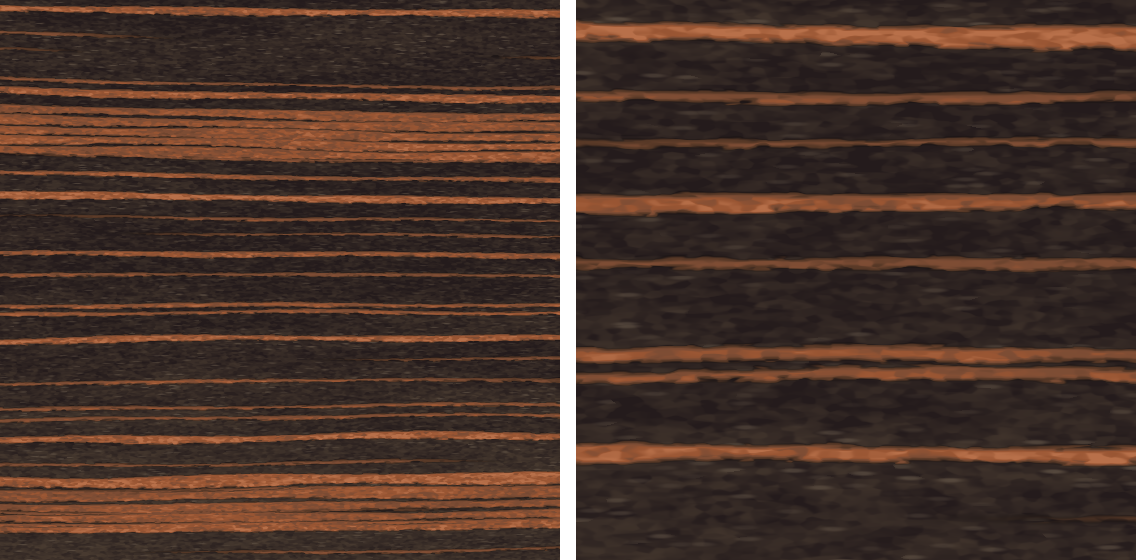
Left, the full canvas; right, a detail of the centre.
A WebGL 2 fragment shader for this texture:

```glsl
#version 300 es
precision highp float;

// Dark striped veneer: near-black ground crossed by glowing horizontal veins.
// Veins are scattered singly and in two dense bundles, swayed by layered sines;
// stretched cellular noise supplies the fibres, ragged edges and pale flecks.

uniform vec2 u_resolution;
out vec4 fragColor;

const vec3 EBONY  = vec3(0.140, 0.105, 0.108);
const vec3 UMBER  = vec3(0.270, 0.218, 0.180);
const vec3 BROWN  = vec3(0.340, 0.220, 0.150);
const vec3 RUST   = vec3(0.490, 0.300, 0.205);
const vec3 COPPER = vec3(0.600, 0.335, 0.200);
const vec3 AMBER  = vec3(0.720, 0.440, 0.290);
const vec3 FLECK  = vec3(0.400, 0.345, 0.290);

float hash(vec2 p) {
  vec3 q = fract(vec3(p.xyx) * vec3(0.1031, 0.1030, 0.0973));
  q += dot(q, q.yzx + 33.33);
  return fract((q.x + q.y) * q.z);
}

// Cellular noise: x = smoothly blended cell values, y = distance to the
// nearest cell point, z = random value of that nearest cell.
vec3 cells(vec2 p) {
  vec2 base = floor(p);
  float total = 0.0, sum = 0.0, nearest = 9.0, id = 0.0;
  for (int j = -1; j <= 1; j++) {
    for (int i = -1; i <= 1; i++) {
      vec2 cell = base + vec2(i, j);
      vec2 point = cell + vec2(hash(cell), hash(cell + 57.0));
      float value = hash(cell + 113.0);
      float d2 = dot(p - point, p - point);
      float weight = exp(-7.0 * d2);
      sum += weight * value;
      total += weight;
      if (d2 < nearest) { nearest = d2; id = value; }
    }
  }
  return vec3(sum / max(total, 1e-5), sqrt(nearest), id);
}

// Bends the grain: falling to the right above, almost level below.
float sway(vec2 p) {
  float tilt = 0.020 * smoothstep(0.45, 0.80, p.y) - 0.005;
  return p.y + tilt * p.x
       + 0.0024 * sin(4.1 * p.x + 7.0 * p.y)
       + 0.0012 * sin(9.7 * p.x - 17.0 * p.y + 1.3);
}

// One vein with a slowly varying centre line and thickness.
float vein(float x, float y, float centre, float halfWidth, float seed, float soft) {
  float middle = centre + 0.0010 * sin(x * (5.0 + 6.0 * seed) + 40.0 * seed);
  float w = halfWidth * (0.95 + 0.20 * sin(x * (7.0 + 5.0 * seed) + 91.0 * seed));
  return 1.0 - smoothstep(w - soft, w + soft, abs(y - middle));
}

// Single veins, one per jittered row; the finest fade in and out.
float scatteredVeins(float x, float y, float rows, float soft) {
  float heat = 0.0;
  for (float i = 0.0; i < rows; i++) {
    float seed = hash(vec2(i, 7.0));
    float size = hash(vec2(i, 23.0));
    float centre = (i + 0.15 + 0.7 * seed) / rows;
    float halfWidth = mix(0.0023, 0.0085, size * size);
    float patchy = smoothstep(-0.6, 0.5, sin(x * (2.0 + 2.0 * seed) + 60.0 * seed));
    float strength = mix(patchy, 1.0, smoothstep(0.10, 0.40, size));
    strength *= 0.62 + 0.36 * size;
    heat = max(heat, strength * vein(x, y, centre, halfWidth, seed, soft));
  }
  return heat;
}

// Closely packed broad veins separated by thin dark seams.
float bundle(float x, float y, float centre, float spacing, float seed, float soft) {
  float heat = 0.0;
  for (float i = -2.0; i < 2.5; i++) {
    float r = hash(vec2(i + 9.5, seed));
    float size = hash(vec2(i + 9.5, seed + 31.0));
    float middle = centre + spacing * (i + 0.3 * (r - 0.5));
    float halfWidth = spacing * mix(0.32, 0.50, size);
    heat = max(heat, (0.72 + 0.22 * r) * vein(x, y, middle, halfWidth, r, soft));
  }
  return heat;
}

vec3 veinColour(vec3 ground, float heat) {
  vec3 c = mix(ground, BROWN, smoothstep(0.05, 0.32, heat));
  c = mix(c, RUST, smoothstep(0.32, 0.62, heat));
  c = mix(c, COPPER, smoothstep(0.62, 0.82, heat));
  return mix(c, AMBER, smoothstep(0.80, 1.04, heat));
}

void main() {
  vec2 p = gl_FragCoord.xy / u_resolution.y;
  float soft = max(0.0023, 0.9 / u_resolution.y);
  float y = sway(p);

  // Fibres at three scales, all stretched along the grain
  vec2 along = vec2(p.x, y);
  float broad = cells(along * vec2(2.5, 30.0)).x;
  float fibre = smoothstep(0.15, 0.85, cells(along * vec2(42.0, 210.0) + 11.0).x);
  float speck = cells(along * vec2(130.0, 300.0) + 37.0).x;
  vec3 dash = cells(along * vec2(42.0, 230.0) + 71.0);

  // Ground, paler towards the bottom
  float pale = 0.30 * fibre + 0.38 * broad + 0.55 * (speck - 0.5)
             + 0.32 * (1.0 - smoothstep(0.05, 0.50, p.y));
  vec3 ground = mix(EBONY, UMBER, clamp(pale, 0.0, 1.1));
  float fleck = smoothstep(0.74, 0.95, dash.z) * (1.0 - smoothstep(0.10, 0.45, dash.y));
  ground = mix(ground, FLECK, fleck * (0.25 + 0.45 * broad));

  // Veins, with edges frayed by the fibres
  float frayed = y + 0.0018 * (fibre - 0.5) + 0.0016 * (speck - 0.5);
  float heat = scatteredVeins(p.x, frayed, 27.0, soft);
  heat = max(heat, bundle(p.x, frayed, 0.770, 0.0185, 3.0, soft));
  heat = max(heat, bundle(p.x, frayed, 0.097, 0.0205, 17.0, soft));
  ground *= 1.0 - 0.25 * smoothstep(0.0, 0.15, heat);
  heat *= 0.76 + 0.20 * fibre + 0.20 * broad + 0.36 * (speck - 0.5);

  fragColor = vec4(veinColour(ground, heat), 1.0);
}
```
